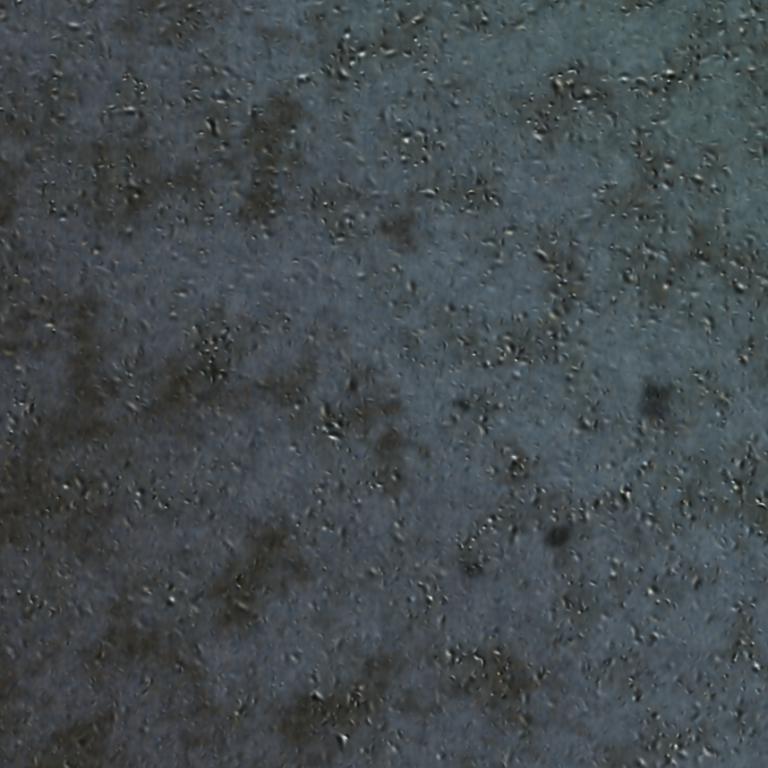
Reproduce this texture procedurally as a WebGL 2 fragment shader.

```glsl
#version 300 es
precision highp float;
// Worn slate-grey asphalt with brown dirt patches and small glinting grit.

uniform vec2 u_resolution;
out vec4 fragColor;

vec2 hash2(vec2 p) {
  vec3 q = fract(p.xyx * vec3(0.1031, 0.1030, 0.0973));
  q += dot(q, q.yzx + 33.33);
  return fract((q.xx + q.yz) * q.zy);
}

float corner(vec2 cell, vec2 offset) {
  return dot(hash2(cell + 71.0) * 2.0 - 1.0, offset);
}

float gradientNoise(vec2 p) {
  vec2 i = floor(p), f = fract(p), e = vec2(1.0, 0.0);
  vec2 s = f * f * f * (f * (f * 6.0 - 15.0) + 10.0);
  return mix(mix(corner(i, f), corner(i + e, f - e), s.x),
             mix(corner(i + e.yx, f - e.yx), corner(i + 1.0, f - 1.0), s.x), s.y);
}

float fbm(vec2 p) {
  float sum = 0.0, amplitude = 1.0;
  for (int i = 0; i < 4; i++) {
    sum += amplitude * gradientNoise(p);
    p = mat2(1.6, 1.2, -1.2, 1.6) * p + 7.3;
    amplitude *= 0.65;
  }
  return sum;
}

// Where grit collects: loose clumps, denser towards the upper right.
float gritDensity(vec2 uv) {
  float clumps = fbm(uv * 10.0 + 20.0) + 0.20 * (uv.x + uv.y - 1.0);
  return smoothstep(-0.20, 0.70, clumps);
}

// Elongated grains: x is the lit face, y the shadow beside it.
vec2 grit(vec2 uv, float scale, float seed) {
  vec2 p = uv * scale, light = vec2(0.0);
  for (int j = -1; j <= 1; j++)
  for (int i = -1; i <= 1; i++) {
    vec2 cell = floor(p) + vec2(i, j);
    vec2 place = hash2(cell + seed), kind = hash2(cell + seed + 137.0);
    vec2 shape = hash2(cell + seed + 291.0);
    vec2 centre = cell + 0.05 + 0.9 * place;
    // Grains stand steep at the bottom and lie flatter at the top.
    float angle = mix(1.50, 2.65, uv.y) + (shape.x - 0.5) * 1.9;
    vec2 along = vec2(cos(angle), sin(angle));
    vec2 d = p - centre;
    vec2 q = vec2(dot(d, along), dot(d, vec2(-along.y, along.x)));
    q.y += 1.2 * (kind.y - 0.5) * q.x * q.x;
    vec2 size = vec2(mix(0.17, 0.40, shape.y * shape.y), mix(0.12, 0.18, kind.y));
    vec2 lit = q / size;
    vec2 shade = (q + vec2(0.06, 0.30 * sign(place.x - 0.4))) / (size * 1.25);
    float strength = pow(kind.x, 2.4) * (0.26 + 1.25 * gritDensity(centre / scale));
    light += strength * vec2((0.4 + shape.x) * exp(-dot(lit, lit)), exp(-dot(shade, shade)));
  }
  return light;
}

// Rare soft dark stains.
float stains(vec2 uv) {
  vec2 p = uv * 9.0;
  float sum = 0.0;
  for (int j = -1; j <= 1; j++)
  for (int i = -1; i <= 1; i++) {
    vec2 cell = floor(p) + vec2(i, j);
    vec2 kind = hash2(cell + 401.0);
    vec2 d = p - cell - 0.2 - 0.6 * hash2(cell + 503.0);
    d += 0.25 * vec2(gradientNoise(p * 4.0), gradientNoise(p * 4.0 + 31.0));
    d /= mix(0.10, 0.20, kind.y);
    sum += step(0.94, kind.x) * exp(-dot(d, d));
  }
  return sum;
}

void main() {
  vec2 uv = gl_FragCoord.xy / u_resolution;

  // Broad tone: dull grey at lower left, blue at right, teal in the top corner.
  float broad = fbm(uv * 3.0 + 4.0);
  float cool = smoothstep(0.0, 0.85, 0.70 * uv.x + 0.36 * uv.y + 0.25 * broad);
  vec3 color = mix(vec3(0.254, 0.264, 0.285), vec3(0.316, 0.366, 0.402), cool);
  float teal = smoothstep(1.1, 2.0, uv.x + uv.y + 0.3 * broad);
  color = mix(color, vec3(0.305, 0.380, 0.382), teal);

  // Brown dirt, strongest at the left and under the grit.
  float dirtNoise = fbm(uv * 7.0 + 50.0);
  float dirt = smoothstep(0.0, 0.7, dirtNoise + 0.60 * (0.66 - uv.x - 0.30 * uv.y));
  color = mix(color, vec3(0.182, 0.174, 0.148), 0.85 * dirt);
  color = mix(color, vec3(0.222, 0.235, 0.215), 0.70 * gritDensity(uv));
  color = mix(color, vec3(0.085, 0.085, 0.075), 0.75 * min(stains(uv), 1.0));
  color *= 1.0 + 0.12 * gradientNoise(uv * 19.0 + 60.0);

  // Fine mottling with a faint colour drift.
  float mottle = gradientNoise(uv * 44.0) + gradientNoise(uv * vec2(150.0, 115.0) + 9.0);
  color += 0.050 * mottle + 0.045 * gradientNoise(uv * vec2(85.0, 70.0) + 44.0);
  color += vec3(0.025, 0.0, -0.025) * gradientNoise(uv * 70.0 + 90.0);

  // Coarse and fine grit.
  vec2 grains = grit(uv, 54.0, 11.0) + 0.75 * grit(uv, 90.0, 613.0);
  color *= 1.0 - 0.86 * (1.0 - exp(-1.2 * grains.y));
  vec3 glint = mix(vec3(0.42, 0.40, 0.34), vec3(0.40, 0.43, 0.45),
                   smoothstep(-0.3, 0.3, gradientNoise(uv * 40.0 + 3.0)));
  color += glint * min(grains.x, 1.4);

  fragColor = vec4(clamp(color, 0.0, 1.0), 1.0);
}
```
